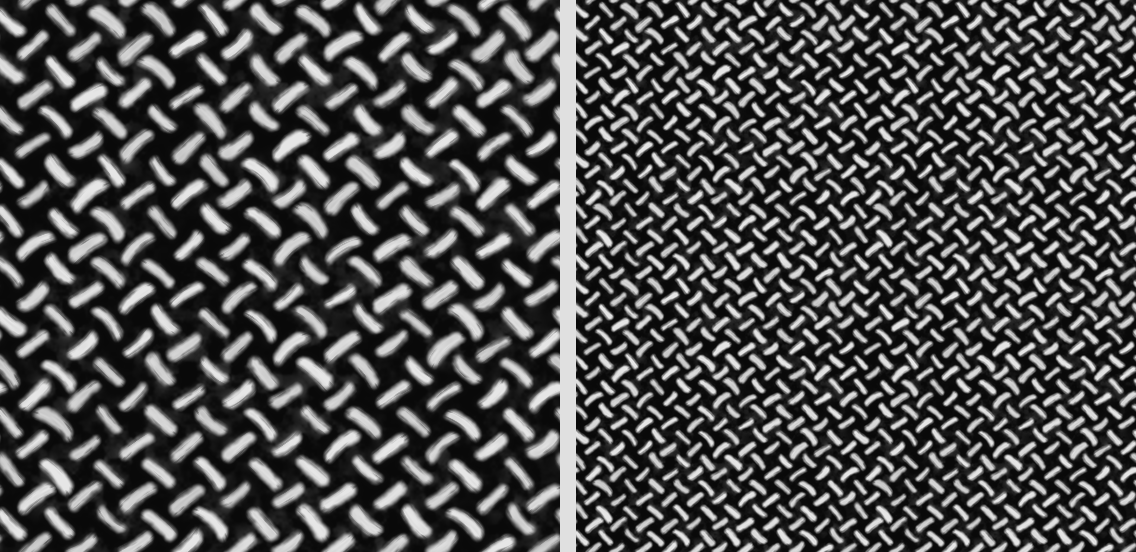
Left, the tile; right, the same tile 2 across and 2 down.
Reproduce this texture procedurally as a Shadertoy shader.

```glsl
// Woven wire mesh: soft bright strands alternating in two diagonals over a dark ground.

const float REPEATS = 11.0;                    // cells across and down
const vec2 FALLING_CENTER = vec2(0.17, 0.59);  // strand centers within a cell
const vec2 RISING_CENTER = vec2(0.68, 0.10);
const float FALLING_ANGLE = -0.80;
const float RISING_ANGLE = 0.66;
const float HALF_LENGTH = 0.265;               // strand sizes in cells
const float RADIUS = 0.100;
const float EDGE_OUTER = 0.080;
const float EDGE_INNER = -0.062;
const float POSITION_JITTER = 0.09;
const float ANGLE_JITTER = 0.24;
const float WARP = 0.055;                      // roughness of the outlines
const vec3 GROUND_COLOR = vec3(0.035);
const vec3 HAZE_COLOR = vec3(0.26);
const vec3 STRAND_COLOR = vec3(0.90);

vec3 hash32(vec2 p) {
    vec3 q = fract(p.xyx * vec3(0.1031, 0.1030, 0.0973));
    q += dot(q, q.yxz + 33.33);
    return fract((q.xxy + q.yzz) * q.zyx);
}

// Value noise that wraps after "period" lattice steps
float noise(vec2 p, float period) {
    vec2 i = floor(p);
    vec2 f = fract(p);
    f = f * f * (3.0 - 2.0 * f);
    vec2 a = mod(i, period);
    vec2 b = mod(i + 1.0, period);
    return mix(mix(hash32(a).x, hash32(vec2(b.x, a.y)).x, f.x),
               mix(hash32(vec2(a.x, b.y)).x, hash32(b).x, f.x), f.y);
}

// Fractal noise over the cell grid, wrapping with the canvas
float cloud(vec2 grid, float scale) {
    float sum = 0.0;
    float weight = 0.5;
    for (int octave = 0; octave < 3; octave++) {
        sum += weight * noise(grid * scale, REPEATS * scale);
        scale *= 2.0;
        weight *= 0.5;
    }
    return sum / 0.875;
}

// Returns strand brightness in x and its surrounding glow in y
vec2 strand(vec2 offset, vec2 id, float angle, float roughness) {
    vec3 shape = hash32(id + 41.0);
    vec3 place = hash32(id + 97.0);
    offset -= (place.xy - 0.5) * POSITION_JITTER;
    angle += (place.z - 0.5) * ANGLE_JITTER;
    float c = cos(angle);
    float s = sin(angle);
    vec2 local = vec2(c * offset.x + s * offset.y, c * offset.y - s * offset.x);

    // Capsule with uneven taper and size
    float halfLength = HALF_LENGTH * mix(0.85, 1.12, shape.x);
    float radius = RADIUS * mix(0.78, 1.22, shape.y);
    radius *= 1.0 + local.x * (shape.z - 0.5) * 1.2;
    local.y += (shape.x - 0.5) * local.x * local.x;
    float dist = length(vec2(max(abs(local.x) - halfLength, 0.0), local.y)) - radius;
    dist += roughness * WARP;

    // Soft body, with lengthwise streaks toward its edge
    float body = smoothstep(EDGE_OUTER, EDGE_INNER, dist);
    float streak = noise(local * vec2(4.0, 24.0) + id * 17.0, 1024.0);
    float rim = smoothstep(-0.085, -0.01, dist);
    body *= 1.0 - 0.38 * rim * smoothstep(0.45, 0.85, streak);
    body *= mix(0.88, 1.04, shape.z) * mix(0.94, 1.03, streak);
    return vec2(body, exp(-max(dist, 0.0) * 11.0));
}

void mainImage(out vec4 fragColor, in vec2 fragCoord) {
    vec2 grid = fragCoord / iResolution.xy * REPEATS;
    float fine = cloud(grid, 5.0);
    float broad = cloud(grid + 3.7, 1.0);
    float roughness = fine - 0.5;

    // Both weave directions, including neighbors that reach into this cell
    float body = 0.0;
    float glow = 0.0;
    for (int direction = 0; direction < 2; direction++) {
        bool rising = direction == 1;
        vec2 center = rising ? RISING_CENTER : FALLING_CENTER;
        float angle = rising ? RISING_ANGLE : FALLING_ANGLE;
        for (int y = -1; y <= 1; y++) {
            for (int x = -1; x <= 1; x++) {
                vec2 cell = floor(grid) + vec2(x, y);
                vec2 id = mod(cell, REPEATS) + float(direction) * vec2(23.0, 57.0);
                vec2 result = strand(grid - cell - center, id, angle, roughness);
                body = max(body, result.x);
                glow = max(glow, result.y);
            }
        }
    }

    // Patchy haze of buried wire between the strands
    float wisps = smoothstep(0.38, 0.78, cloud(grid + 7.3, 4.0));
    float haze = wisps * (0.25 + 0.75 * glow) * smoothstep(0.2, 0.65, broad);
    haze += 0.22 * glow * glow;
    vec3 color = GROUND_COLOR + HAZE_COLOR * haze * (0.7 + 0.6 * fine);
    color = mix(color, STRAND_COLOR, clamp(body, 0.0, 1.0));
    fragColor = vec4(color, 1.0);
}
```
